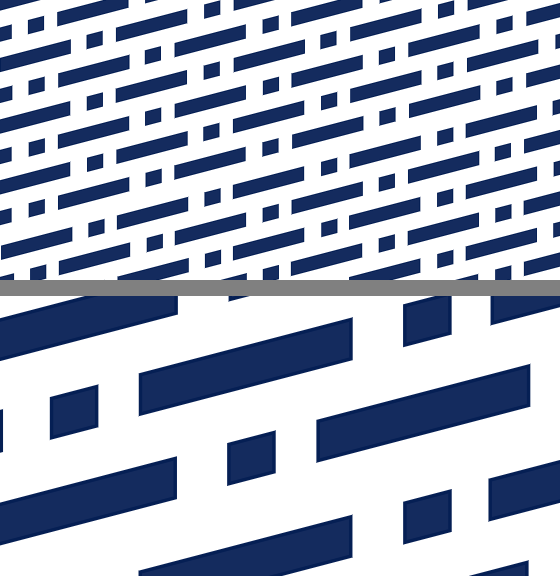
Top: the whole. Bottom: its middle third, enlarged.
This pattern is drawn by a WebGL 1 fragment shader. Its source:

```glsl
precision highp float;

uniform vec2 u_resolution;

// Lengths are in units of 1/384 of the canvas height.
#define UNITS 384.0
#define SLOPE 0.262
#define ROW_PITCH 42.0
#define FIRST_ROW 131.2
#define BAR_LENGTH 97.8
#define DASH_LENGTH 22.2
#define DASH_OFFSET 120.2
#define THICKNESS 19.6
#define SEAM vec2(324.0, 6.0)
#define JITTER vec2(1.6, 0.8)
#define INK vec3(0.08, 0.17, 0.37)
#define RIM_INK vec3(0.02, 0.12, 0.33)

float hash(vec2 p) {
    p = fract(p * vec2(0.1731, 0.2377) + 0.31);
    p += dot(p, p.yx + 17.3);
    return fract((p.x + p.y) * p.x * 13.7);
}

// Distance to a box with upright ends, in sheared coordinates.
float slantedBox(vec2 p, float left, float width) {
    float ends = abs(p.x - left - 0.5 * width) - 0.5 * width;
    float sides = (abs(p.y) - 0.5 * THICKNESS) / sqrt(1.0 + SLOPE * SLOPE);
    return max(ends, sides);
}

void main() {
    float pixel = UNITS / u_resolution.y;
    vec2 p = gl_FragCoord.xy * pixel;

    // Shear so that every slanted row becomes level.
    float level = UNITS - p.y + SLOPE * p.x;

    // One wider gap between rows, with a slightly tighter repeat below it.
    float below = step(SEAM.x, level);
    level -= SEAM.y * below;
    float period = mix(160.5, 159.3, below);

    // Split into rows, then into repeats offset by half on alternate rows.
    float rowPosition = (level - FIRST_ROW) / ROW_PITCH + 0.5;
    float row = floor(rowPosition);
    float stagger = 0.5 * mod(row + 1.0, 2.0);
    float margin = 9.0;
    float along = (p.x - 319.8 + margin) / period + stagger;
    float column = floor(along);
    vec2 cell = vec2(fract(along) * period - margin,
                     (fract(rowPosition) - 0.5) * ROW_PITCH);

    // Small misplacement of each bar and dash.
    vec2 id = vec2(column, row);
    vec2 barShift = vec2(hash(id), hash(id + 41.0)) - 0.5;
    vec2 dashShift = vec2(hash(id + 73.0), hash(id + 97.0)) - 0.5;
    float bar = slantedBox(cell - barShift * JITTER, 0.0, BAR_LENGTH);
    float dash = slantedBox(cell - dashShift * JITTER, DASH_OFFSET, DASH_LENGTH);
    float d = min(bar, dash);

    // Flat ink with a thin darker rim on white.
    float rim = smoothstep(-1.9, -1.3, d);
    vec3 ink = mix(INK, RIM_INK, rim);
    float coverage = clamp(0.5 - d / pixel, 0.0, 1.0);
    gl_FragColor = vec4(mix(vec3(1.0), ink, coverage), 1.0);
}
```
